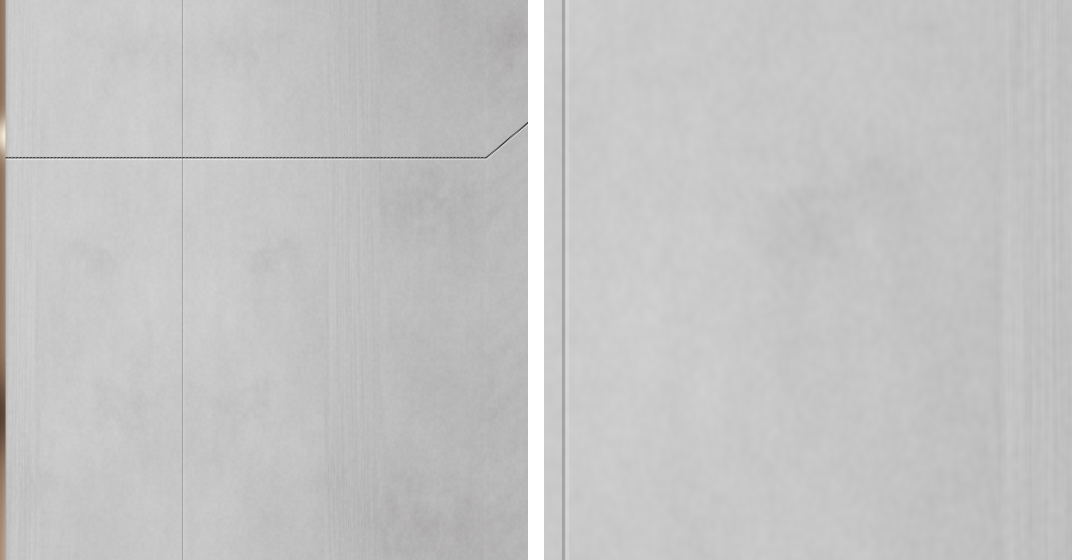
Left, the full canvas; right, a detail of the centre.
Give the GLSL for this texture, as a Shadertoy shader.

```glsl
const vec3 CONCRETE_LIGHT = vec3(0.808, 0.806, 0.807);
const vec3 CONCRETE_DARK = vec3(0.655, 0.648, 0.654);
const vec3 BRONZE_DARK = vec3(0.36, 0.27, 0.21);
const vec3 BRONZE_MID = vec3(0.57, 0.47, 0.39);
const vec3 BRONZE_SHINE = vec3(0.93, 0.88, 0.81);
const vec3 GROOVE = vec3(0.20, 0.20, 0.19);

const float TRIM_WIDTH = 0.0098;
const float JOINT_X = 0.3258;
const vec2 CORNER = vec2(0.8685, 0.7185);
const float SIDE_SLOPE = 0.84;

vec2 hashGradient(vec2 cell) {
    vec3 q = fract(cell.xyx * vec3(0.1031, 0.1030, 0.0973));
    q += dot(q, q.yzx + 33.33);
    float angle = 6.28318 * fract((q.x + q.y) * q.z);
    return vec2(cos(angle), sin(angle));
}

float gradientNoise(vec2 p) {
    vec2 i = floor(p), f = fract(p);
    vec2 u = f * f * f * (f * (f * 6.0 - 15.0) + 10.0);
    float a = dot(hashGradient(i), f);
    float b = dot(hashGradient(i + vec2(1, 0)), f - vec2(1, 0));
    float c = dot(hashGradient(i + vec2(0, 1)), f - vec2(0, 1));
    float d = dot(hashGradient(i + vec2(1, 1)), f - vec2(1, 1));
    return mix(mix(a, b, u.x), mix(c, d, u.x), u.y);
}

float fbm(vec2 p) {
    float sum = 0.0, amplitude = 0.6;
    for (int i = 0; i < 5; i++) {
        sum += amplitude * gradientNoise(p);
        p = mat2(1.6, 1.2, -1.2, 1.6) * p + 7.3;
        amplitude *= 0.55;
    }
    return sum;
}

float segmentDistance(vec2 p, vec2 a, vec2 b) {
    vec2 pa = p - a, ba = b - a;
    return length(pa - ba * clamp(dot(pa, ba) / dot(ba, ba), 0.0, 1.0));
}

float stroke(float dist, float halfWidth, float pixel) {
    return 1.0 - smoothstep(halfWidth - 0.5 * pixel, halfWidth + 0.5 * pixel, dist);
}

float smudge(vec2 p, vec2 center, vec2 radius) {
    vec2 q = (p - center) / radius;
    return exp(-dot(q, q));
}

// Darkness of the cement, 0 = light and 1 = dark
float concreteTone(vec2 p) {
    float side = step(CORNER.x, p.x);
    float tone = 0.06 + 0.43 * smoothstep(0.32, 0.86, p.x);
    tone += 0.13 * smoothstep(0.55, 0.0, p.y);
    tone += 0.14 * smoothstep(0.65, 1.05, p.y) * smoothstep(0.2, 0.8, p.x);

    // The cloudy stains are mirrored about the upright joint
    vec2 m = vec2(abs(p.x - JOINT_X), p.y);
    vec2 stainPoint = mix(m, p + 3.0, smoothstep(0.25, 0.36, m.x));
    float clouds = fbm(stainPoint * vec2(6.0, 4.0) + 2.7);
    float mottling = fbm(stainPoint * vec2(32.0, 24.0) + 11.0);
    float stains = smudge(m, vec2(0.15, 0.55), vec2(0.05, 0.035))
        + smudge(m, vec2(0.107, 0.28), vec2(0.065, 0.055))
        + 0.7 * smudge(m, vec2(0.27, 0.14), vec2(0.035, 0.06))
        + 0.6 * smudge(m, vec2(0.10, 0.91), vec2(0.07, 0.04));
    stains += smudge(p, vec2(0.77, 0.64), vec2(0.09, 0.07))
        + smudge(p, vec2(0.74, 0.07), vec2(0.12, 0.08))
        + smudge(p, vec2(0.90, 0.91), vec2(0.05, 0.06));
    tone += 0.26 * clouds + 0.09 * mottling;
    tone += stains * (0.15 + 0.28 * mottling);

    // Faint upright drag marks, slanted on the side wall
    vec2 slanted = vec2(p.x * 18.0, (p.y - SIDE_SLOPE * p.x) * 30.0);
    vec2 upright = p * vec2(60.0, 6.0);
    tone += mix(0.06, 0.16, side) * gradientNoise(mix(upright, slanted, side));
    tone -= 0.05 * smudge(p, vec2(CORNER.x, p.y), vec2(0.004, 1.0));

    // Fine grain
    float grain = gradientNoise(p * vec2(190.0, 150.0))
        + 0.7 * gradientNoise(p * vec2(95.0, 70.0) + 5.0);
    return tone + grain * mix(0.09, 0.15, clamp(tone, 0.0, 1.0));
}

vec3 bronze(vec2 p) {
    vec3 color = mix(BRONZE_MID, BRONZE_DARK, smudge(p, vec2(p.x, 0.26), vec2(1.0, 0.07)));
    color = mix(color, BRONZE_SHINE, smudge(p, vec2(p.x, 0.757), vec2(1.0, 0.032)));
    color += 0.12 * smoothstep(0.22, 0.0, p.y);
    return color * (0.94 + 0.12 * smoothstep(0.0, TRIM_WIDTH, p.x));
}

void mainImage(out vec4 fragColor, in vec2 fragCoord) {
    vec2 p = fragCoord / iResolution.y;
    float pixel = 1.0 / iResolution.y;
    vec3 color = mix(CONCRETE_LIGHT, CONCRETE_DARK, concreteTone(p));

    // Upright joint with a pale lip
    color += 0.035 * stroke(abs(p.x - JOINT_X - 0.0025), 0.001, pixel);
    color *= 1.0 - 0.19 * stroke(abs(p.x - JOINT_X), 0.0009, pixel);

    // Level groove that climbs along the side wall
    vec2 start = vec2(0.0, CORNER.y);
    vec2 finish = CORNER + 0.4 * vec2(1.0, SIDE_SLOPE);
    vec2 lip = p + vec2(0.0, 0.0032);
    float groove = min(segmentDistance(p, start, CORNER), segmentDistance(p, CORNER, finish));
    float lipDist = min(segmentDistance(lip, start, CORNER), segmentDistance(lip, CORNER, finish));
    float hatch = 0.5 + 0.5 * cos(6.28318 * (p.x - p.y) / 0.0062);
    color += 0.08 * stroke(lipDist, 0.0014, pixel);
    color = mix(color, GROOVE, stroke(groove, 0.0014, pixel) * mix(0.5, 0.95, hatch));

    // Bronze trim and its soft shadow
    color *= 1.0 - 0.13 * exp(-max(p.x - TRIM_WIDTH, 0.0) / 0.003);
    color = mix(color, bronze(p), stroke(p.x, TRIM_WIDTH, pixel));
    fragColor = vec4(clamp(color, 0.0, 1.0), 1.0);
}
```
